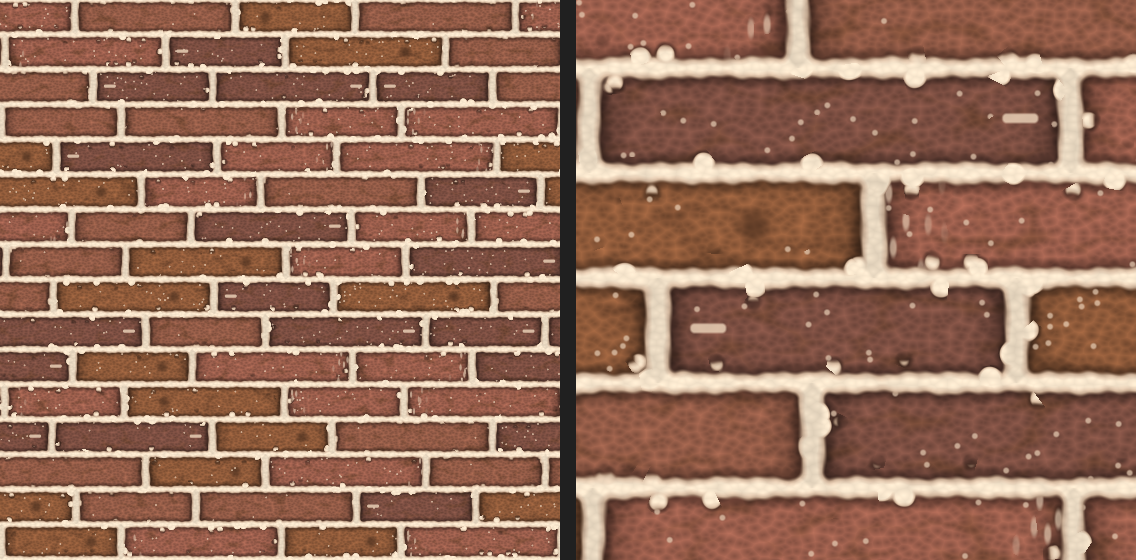
Left: the whole. Right: its middle third, enlarged.
Give the GLSL for this texture, as a WebGL 2 fragment shader.

```glsl
#version 300 es
precision highp float;
// Weathered brick wall: 16 courses, each holding two long-short brick pairs.
// Bricks are rounded-box distances chipped and mottled by wrapping cellular
// noise; layered sines with whole frequencies make the mortar lines waver.
uniform vec2 u_resolution;
out vec4 outColor;

const float TAU = 6.2831853;
const float ROWS = 16.0;
const float PAIRS = 2.0;
const float PAIR_WIDTH = ROWS / PAIRS;      // lengths are in course heights
const float LONG_SHARE = 0.573;
const vec2 HALF_JOINT = vec2(0.115, 0.095);

const vec3 CREAM = vec3(0.99, 0.92, 0.82);
const vec3 SAND = vec3(0.91, 0.81, 0.71);
const vec3 JOINT_SHADE = vec3(0.70, 0.58, 0.48);
const vec3 UMBER = vec3(0.40, 0.25, 0.16);
const vec3 CLAYS[4] = vec3[4](
    vec3(0.57, 0.36, 0.23),                 // ochre with a dark knot
    vec3(0.58, 0.36, 0.28),                 // plain red
    vec3(0.49, 0.31, 0.26),                 // plum with a pale dash
    vec3(0.61, 0.37, 0.30));                // rose with lime streaks

float hash(vec2 p) {
    return fract(sin(dot(p, vec2(127.1, 311.7))) * 43758.55);
}

// Distance to the nearest scattered point, and that point's random value.
vec2 cellular(vec2 uv, vec2 cells) {
    vec2 base = floor(uv * cells), f = fract(uv * cells);
    vec2 nearest = vec2(9.0, 0.0);
    for (int j = -1; j <= 1; j++)
        for (int i = -1; i <= 1; i++) {
            vec2 step2 = vec2(i, j);
            vec2 id = mod(base + step2, cells);
            vec2 point = step2 + vec2(hash(id), hash(id + 57.3));
            float dist = length(point - f);
            if (dist < nearest.x) nearest = vec2(dist, hash(id + 19.7));
        }
    return nearest;
}

float waver(vec2 uv) {
    return 0.010 * sin(TAU * (13.0 * uv.x + 7.0 * uv.y))
         + 0.008 * sin(TAU * (37.0 * uv.x - 19.0 * uv.y))
         + 0.006 * sin(TAU * (83.0 * uv.x + 41.0 * uv.y));
}

float roundedBox(vec2 p, vec2 halfSize, float radius) {
    vec2 q = abs(p) - halfSize + radius;
    return length(max(q, 0.0)) + min(max(q.x, q.y), 0.0) - radius;
}

// Soft round spots on the cells whose random value passes the threshold.
float spots(vec2 cell, float threshold, float radius) {
    return step(threshold, cell.y) * (1.0 - smoothstep(radius * 0.4, radius, cell.x));
}

vec3 mortarColor(float d, float headJoint, float grain) {
    vec3 color = mix(JOINT_SHADE, SAND, smoothstep(-0.01, 0.045, d));
    color = mix(color, CREAM, smoothstep(0.03, 0.075, d));
    return color * (1.0 - 0.07 * headJoint) * (1.03 - 0.10 * grain);
}

vec3 brickColor(vec2 uv, vec2 p, float width, int kind, float depth, float grain) {
    float mottle = cellular(uv + 0.004 * sin(TAU * 9.0 * uv.yx), vec2(40.0, 80.0)).x;
    vec3 color = mix(CLAYS[kind], UMBER, 0.55 * smoothstep(0.4, 1.0, mottle));
    color *= 0.87 + 0.30 * grain;

    // Burnt rims and darker ends
    float endGap = 0.5 * width - abs(p.x);
    color *= mix(0.62, 1.0, smoothstep(0.0, 0.13, depth));
    color *= mix(0.78, 1.0, smoothstep(0.10, 0.50, endGap));

    // Marks that belong to each clay
    float knot = 1.0 - smoothstep(0.03, 0.24, length(p - vec2(0.25 * width, 0.0)));
    float dash = 1.0 - smoothstep(0.015, 0.045, roundedBox(
        p - vec2(0.5 * width - 0.48, 0.02), vec2(0.14, 0.015), 0.01));
    float streak = spots(cellular(uv, vec2(128.0, 48.0)), 0.62, 0.38)
                 * (1.0 - smoothstep(0.25, 0.85, 0.5 * width - p.x));
    if (kind == 0) color = mix(color, UMBER * 0.72, 0.65 * knot);
    if (kind == 2) color = mix(color, SAND, 0.85 * dash);
    if (kind == 3) color = mix(color, SAND, 0.65 * streak);

    // Lime flecks, fewest on the plain clay
    float threshold = kind == 1 ? 0.985 : 0.90;
    float fleck = spots(cellular(uv, vec2(112.0)), threshold, 0.27);
    return mix(color, SAND, 0.70 * fleck);
}

void main() {
    vec2 uv = gl_FragCoord.xy / u_resolution;

    // Course and pair; each course slides a quarter pair, the top three more
    float y = uv.y * ROWS - 0.02;
    float row = mod(floor(y), ROWS);
    float slide = 0.443 + 0.25 * row + 0.07 * step(12.5, row)
                + 0.024 * (hash(vec2(row, 3.0)) - 0.5);
    float x = uv.x * PAIRS - slide;
    float isShort = step(LONG_SHARE, fract(x));
    float width = PAIR_WIDTH * mix(LONG_SHARE, 1.0 - LONG_SHARE, isShort);
    vec2 p = vec2(PAIR_WIDTH * (fract(x) - LONG_SHARE * isShort) - 0.5 * width,
                  fract(y) - 0.5);
    vec2 brickId = vec2(row, 2.0 * mod(floor(x), PAIRS) + isShort);
    int kind = int(4.0 * hash(brickId + 11.0));

    // Worn outline
    vec2 halfSize = vec2(0.5 * width, 0.5) - HALF_JOINT;
    float wear = kind == 1 ? 0.04 : 0.11;
    float d = roundedBox(p, halfSize, 0.06) + waver(uv)
            + wear * spots(cellular(uv, vec2(72.0)), 0.83, 0.55);
    vec2 over = abs(p) - halfSize;
    float headJoint = smoothstep(-0.02, 0.04, over.x - max(over.y, 0.0));

    float grain = cellular(uv, vec2(160.0, 224.0)).x;
    float flip = hash(brickId + 31.0) < 0.3 ? -1.0 : 1.0;
    vec3 brick = brickColor(uv, p * vec2(flip, 1.0), width, kind, -d, grain);
    vec3 mortar = mortarColor(d, headJoint, grain);
    float soft = max(0.022, 0.7 * ROWS / u_resolution.y);
    outColor = vec4(mix(brick, mortar, smoothstep(-soft, soft, d)), 1.0);
}
```
